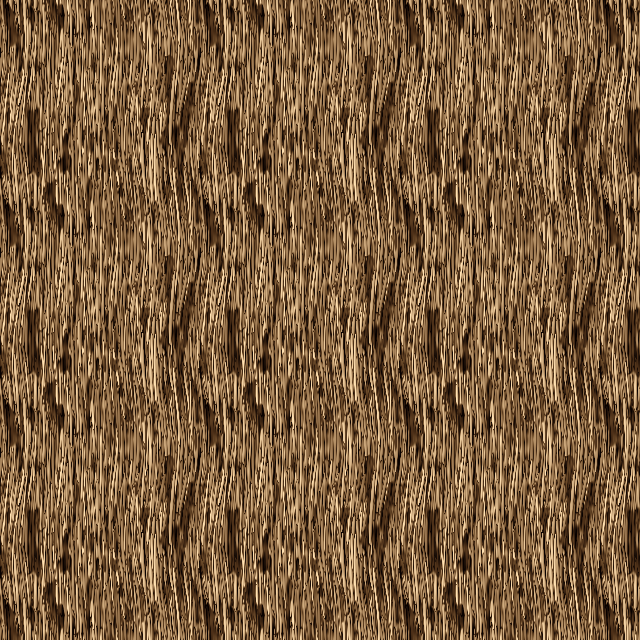
Reproduce this texture procedurally as a three.js fragment shader.

```glsl
varying vec2 vUv;

const float REPEATS = 3.2;             // tiles across the canvas
const vec2 STRAND_GRID = vec2(52.0, 4.0); // strands per tile, across and up
const int LAYERS = 5;
const float EDGE = 0.002;              // softness of a strand edge
const float SHADOW_REACH = 0.0046;

const vec3 SOOT = vec3(0.03, 0.005, 0.0);
const vec3 UMBER = vec3(0.29, 0.18, 0.09);
const vec3 BROWN = vec3(0.45, 0.32, 0.18);
const vec3 TAN = vec3(0.60, 0.46, 0.31);
const vec3 STRAW = vec3(0.74, 0.60, 0.43);
const vec3 CREAM = vec3(0.92, 0.79, 0.61);

vec3 hash3(vec2 p) {
  vec3 q = fract(p.xyx * vec3(0.1031, 0.1030, 0.0973));
  q += dot(q, q.yzx + 33.33);
  return fract((q.xxy + q.yzz) * q.zyx);
}

// Value noise that wraps once per tile
float tileNoise(vec2 p, vec2 cells, float seed) {
  p *= cells;
  vec2 i = floor(p);
  vec2 f = fract(p);
  f = f * f * (3.0 - 2.0 * f);
  float a = hash3(mod(i, cells) + seed).x;
  float b = hash3(mod(i + vec2(1.0, 0.0), cells) + seed).x;
  float c = hash3(mod(i + vec2(0.0, 1.0), cells) + seed).x;
  float d = hash3(mod(i + 1.0, cells) + seed).x;
  return mix(mix(a, b, f.x), mix(c, d, f.x), f.y);
}

// Casts one strand's shadow on the tone below, then lays its body on top
float layStrand(vec2 p, float tone, float halfWidth, float halfLength,
                float slope, float shade, float ragged) {
  float along = p.y / halfLength;
  float across = p.x - slope * p.y;
  float along4 = along * along * along * along;
  float dist = abs(across) - halfWidth * (1.0 - along4 * along4) + ragged;
  float shadow = 1.0 - smoothstep(0.0, SHADOW_REACH, dist);
  float body = 1.0 - smoothstep(-0.5 * EDGE, 0.5 * EDGE, dist);
  float side = clamp(across / halfWidth, -1.0, 1.0);
  float lit = shade - 0.14 * side - 0.18 * side * side;
  return mix(tone * (1.0 - 0.86 * shadow), lit, body);
}

// Scatters one strand per grid cell and visits the cells that can reach p
float strandLayer(vec2 p, float tone, float seed, float light, float ragged) {
  vec2 home = floor(p * STRAND_GRID);
  for (int j = -1; j <= 1; j++) {
    for (int i = -2; i <= 2; i++) {
      vec2 cell = home + vec2(float(i), float(j));
      vec2 id = mod(cell, STRAND_GRID) + seed;
      vec3 place = hash3(id);
      vec3 form = hash3(id.yx + 71.0);
      if (place.z > 0.87) continue;
      vec2 center = (cell + place.xy) / STRAND_GRID;
      float halfWidth = mix(0.003, 0.0075, form.x);
      float halfLength = mix(0.4, 0.8, form.y) / STRAND_GRID.y;
      float lean = fract(place.z * 37.0 + form.x) - 0.5;
      float slope = 0.06 * lean + 0.7 * lean * lean * lean;
      float shade = light * mix(0.54, 1.02, form.z) + 0.1 * (0.5 - form.x);
      tone = layStrand(p - center, tone, halfWidth, halfLength, slope, shade, ragged);
    }
  }
  return tone;
}

vec3 strawRamp(float tone) {
  float s = clamp(tone, 0.0, 1.1) * 5.0;
  vec3 color = mix(SOOT, UMBER, clamp(s, 0.0, 1.0));
  color = mix(color, BROWN, clamp(s - 1.0, 0.0, 1.0));
  color = mix(color, TAN, clamp(s - 2.0, 0.0, 1.0));
  color = mix(color, STRAW, clamp(s - 3.0, 0.0, 1.0));
  return mix(color, CREAM, clamp(s - 4.0, 0.0, 1.5));
}

void main() {
  vec2 p = vUv * REPEATS;

  // Bundles lean together along a slow sideways flow
  vec2 flow = p;
  flow.x += 0.05 * (tileNoise(p, vec2(4.0, 2.0), 11.0) - 0.5);
  flow.x += 0.004 * (tileNoise(p, vec2(16.0, 9.0), 23.0) - 0.5);

  // Stack strands from deep and dim to near and bright
  float grain = tileNoise(flow, vec2(96.0, 20.0), 5.0) - 0.5;
  float tone = 0.15;
  for (int k = 0; k < LAYERS; k++) {
    float layer = float(k);
    float light = mix(0.88, 1.0, layer / float(LAYERS - 1));
    vec2 shifted = flow + layer * vec2(0.371, 0.233);
    tone = strandLayer(shifted, tone, 13.0 + layer * 67.0, light, 0.002 * grain);
  }

  // Crisp dark slits between strands, and fibre grain
  float slit = smoothstep(0.71, 0.8, tileNoise(flow, vec2(54.0, 8.0), 41.0));
  tone = tone * (1.0 - 0.75 * slit) + 0.28 * grain + 0.045;

  gl_FragColor = vec4(strawRamp(tone), 1.0);
}
```
